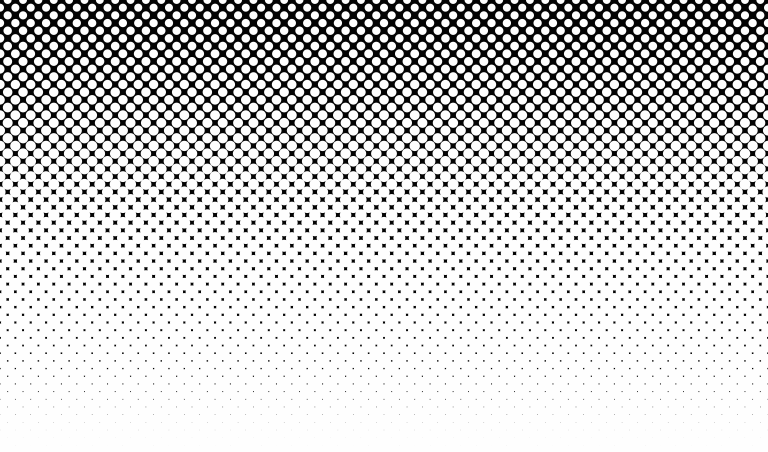
Give the GLSL for this pattern, as a Shadertoy shader.

```glsl
// Halftone gradient: staggered white discs on black grow from top to bottom.
// Where discs overlap, the black net breaks into shrinking four-pointed specks.
// Each pixel averages a small grid of samples so the tiniest specks stay smooth.

const float CELLS_ACROSS = 100.0;   // half-pitches across the canvas width
const float RADIUS_TOP = 0.512;     // disc radii, in half-pitches
const float RADIUS_BOTTOM = 1.009;
const int SAMPLES = 4;              // samples per pixel side
const vec3 INK = vec3(0.01);
const vec3 PAPER = vec3(0.995);

// Disc radius grows linearly with depth below the top edge
float discRadius(float depth, float canvasDepth) {
    return mix(RADIUS_TOP, RADIUS_BOTTOM, clamp(depth / canvasDepth, 0.0, 1.0));
}

// Signed distance to the union of nearby discs on the odd checkerboard sites
float discField(vec2 p, float canvasDepth) {
    vec2 base = floor(p + 0.5);
    float nearest = 10.0;
    for (int j = -1; j <= 1; j++) {
        for (int i = -1; i <= 1; i++) {
            vec2 site = base + vec2(i, j);
            float parity = mod(site.x + site.y, 2.0);
            if (parity > 0.5) {
                float d = length(p - site) - discRadius(site.y, canvasDepth);
                nearest = min(nearest, d);
            }
        }
    }
    return nearest;
}

// Soft paper coverage for a sample of the given width
float paperCoverage(float d, float width) {
    return clamp(0.5 - d / width, 0.0, 1.0);
}

void mainImage(out vec4 fragColor, in vec2 fragCoord) {
    float pixelSize = CELLS_ACROSS / iResolution.x;
    float canvasDepth = iResolution.y * pixelSize;
    vec2 center = vec2(fragCoord.x, iResolution.y - fragCoord.y) * pixelSize;
    float sampleSize = pixelSize / float(SAMPLES);

    // Average the coverage over the pixel
    float coverage = 0.0;
    for (int j = 0; j < SAMPLES; j++) {
        for (int i = 0; i < SAMPLES; i++) {
            vec2 offset = (vec2(i, j) + 0.5) * sampleSize - 0.5 * pixelSize;
            float d = discField(center + offset, canvasDepth);
            coverage += paperCoverage(d, sampleSize);
        }
    }
    coverage /= float(SAMPLES * SAMPLES);

    fragColor = vec4(mix(INK, PAPER, coverage), 1.0);
}
```
